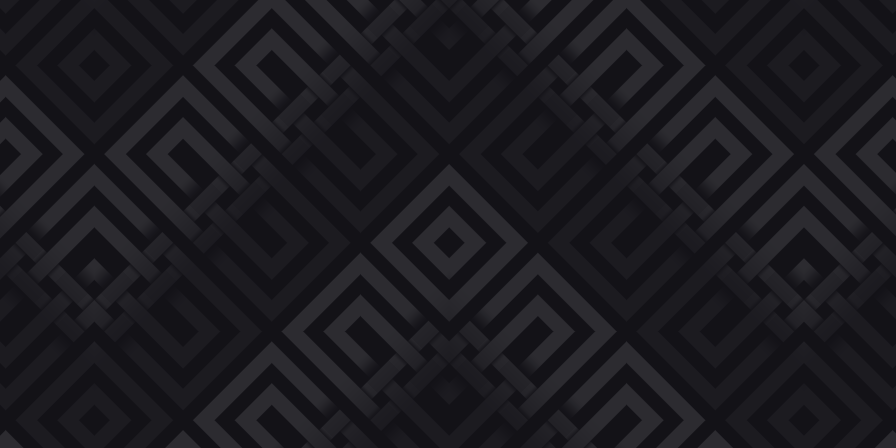
Give the GLSL for this pattern, as a Shadertoy shader.

```glsl
// Nested diamond bands in alternating light and dim zigzag strips.
// A mirrored fold plus a 45 degree frame reduces the weave to one strip pair;
// light and dim bands interlace with soft shadows where the strips meet.

const float CELL = 0.198;                  // diamond half diagonal, canvas heights
const vec2 PEAK = vec2(1.0026, 0.458);     // centre of the topmost light diamond
const float INNER = 0.296, OUTER = 0.767;  // band centres within a cell
const float HALF_WIDTH = 0.122;
const float CROSS = 1.0 - OUTER;           // crossbar distance from the seam

const vec3 GROUND = vec3(0.073, 0.069, 0.090);
const vec3 DIM = vec3(0.109, 0.105, 0.126);
const vec3 LIGHT = vec3(0.172, 0.169, 0.188);

// Coverage of a band around a centre line
float band(float x, float centre, float soft) {
    return 1.0 - smoothstep(-soft, soft, abs(x - centre) - HALF_WIDTH);
}

// Mirror into one flank, then rotate: x runs across strips, y along them
vec2 zigzagFrame(vec2 p) {
    float x = -abs(mod(p.x + 4.0, 8.0) - 4.0);
    return vec2(x - p.y, x + p.y);
}

// Band tone: light above the seam, dim below it
vec3 stripTone(float seam) {
    return mix(LIGHT, DIM, smoothstep(-0.75, 0.55, seam));
}

vec3 weave(float seam, float along, float soft) {
    float depth = abs(seam);
    float side = abs(along);

    // Nested hooks closed at the far ends of both cells
    float hook = max(side, depth - 1.0);
    float arms = max(band(hook, INNER, soft), band(hook, OUTER, soft));

    // Crossbars on either side of the seam
    float inside = 1.0 - smoothstep(-soft, soft, side - OUTER - HALF_WIDTH);
    float bars = band(depth, CROSS, soft) * inside;

    // Over and under alternate from crossing to crossing
    float crossing = floor(along * 2.0 + 2.0) + step(0.0, seam);
    bool armOver = mod(crossing, 2.0) < 0.5;

    // The lower strand darkens towards the crossing
    float reach = depth > CROSS ? 0.48 : 0.23;
    float armShade = smoothstep(0.09, reach, abs(depth - CROSS));
    float armCentre = side < 0.5 ? INNER : OUTER;
    float barShade = smoothstep(0.09, 0.21, abs(side - armCentre));

    vec3 tone = stripTone(seam);
    vec3 armColour = mix(GROUND, tone, armOver ? 1.0 : armShade);
    vec3 barColour = mix(GROUND, tone, armOver ? barShade : 0.85);

    vec3 colour = mix(GROUND, armOver ? barColour : armColour, armOver ? bars : arms);
    return mix(colour, armOver ? armColour : barColour, armOver ? arms : bars);
}

void mainImage(out vec4 fragColor, in vec2 fragCoord) {
    vec2 p = (fragCoord / iResolution.y - PEAK) / CELL;
    float soft = 1.0 / (iResolution.y * CELL);

    vec2 frame = zigzagFrame(p);
    float seam = mod(frame.x + 1.0, 4.0) - 2.0;
    float along = mod(frame.y + 1.0, 2.0) - 1.0;

    fragColor = vec4(weave(seam, along, soft), 1.0);
}
```
